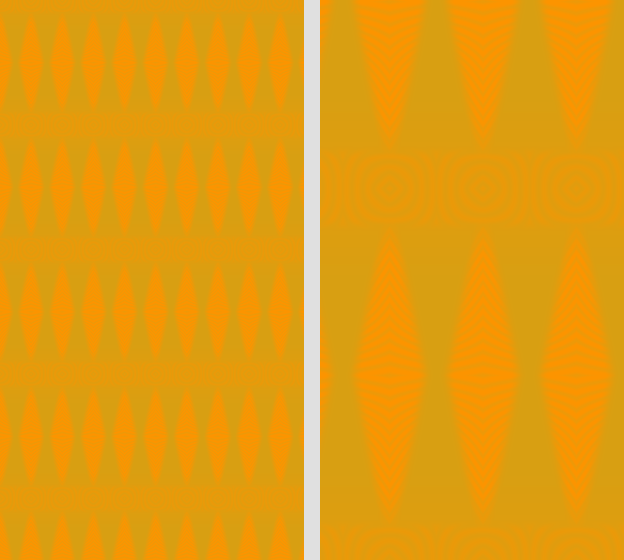
Left, the full canvas; right, a detail of the centre.
Write a WebGL 2 fragment shader that draws this pattern.

```glsl
#version 300 es
precision highp float;
// Rows of tall, soft-edged orange spindles on ochre, each filled with nested
// chevrons. Amber bands of concentric rounded rings separate the rows.
// One mirrored cell is folded over the canvas; lengths are in cell widths.

uniform vec2 u_resolution;
out vec4 fragColor;

const vec3 OCHRE  = vec3(0.846, 0.624, 0.072);
const vec3 AMBER  = vec3(0.890, 0.610, 0.050);
const vec3 ORANGE = vec3(0.990, 0.580, 0.000);

const float CELL_WIDTH   = 0.0556;  // share of the canvas height
const float ROW_HEIGHT   = 4.0;     // cell widths per row
const float ROW_OFFSET   = -0.028;  // first spindle centre above the base
const float SPINDLE_LEN  = 1.66;    // half length
const float SPINDLE_WIDE = 0.37;    // half width at the waist
const float SPINDLE_TIP  = 0.035;   // half width at the tip
const float EDGE_SOFT    = 0.06;
const float BAND_HALF    = 0.39;
const float LINE_GAP     = 0.125;   // between chevrons
const float RING_GAP     = 0.115;
const float CHEVRON_INK  = 0.62;
const float RING_INK     = 0.36;
const float TAU          = 6.2831853;

// Distance to the nearest centre of a repeating cell, folded by symmetry.
vec2 foldCell(vec2 p) {
    vec2 size = vec2(1.0, ROW_HEIGHT);
    return abs(p - size * floor(p / size + 0.5));
}

// Smooth stripes, 0 to 1, with one crest per unit of phase.
float stripes(float phase) {
    return 0.5 + 0.5 * cos(TAU * phase);
}

// Rings that turn from diamonds at the core to rounded boxes outside.
float ringRadius(vec2 q) {
    float power = mix(1.15, 2.8, smoothstep(0.05, 0.45, length(q)));
    vec2 a = pow(max(q, vec2(1e-4)), vec2(power));
    return pow(a.x + a.y, 1.0 / power);
}

void main() {
    vec2 p = gl_FragCoord.xy / (u_resolution.y * CELL_WIDTH);
    p.y -= ROW_OFFSET;
    vec2 q = foldCell(p);
    float pixel = 1.0 / (u_resolution.y * CELL_WIDTH);

    // Fine lines dissolve when a pixel can no longer hold them.
    float detail = 1.0 - smoothstep(0.3, 0.6, pixel / LINE_GAP);

    // Spindle: a straight taper with a feathered outline and a faint halo.
    float along = clamp(q.y / SPINDLE_LEN, 0.0, 1.0);
    float outline = q.x - mix(SPINDLE_WIDE, SPINDLE_TIP, along);
    float soft = EDGE_SOFT + pixel;
    float spindle = 1.0 - smoothstep(-soft, soft, outline);
    float tipFade = 1.0 - smoothstep(0.72, 1.0, along);
    float halo = 1.0 - smoothstep(0.0, 0.13, outline);

    // Chevrons: nearly level at the waist, steeper towards the tips.
    float slope = mix(0.2, 1.5, smoothstep(0.0, 0.9, q.y));
    float chevron = stripes((q.y + slope * q.x) / LINE_GAP);
    float ink = CHEVRON_INK * mix(0.5, pow(chevron, 1.5), detail);

    // Band: amber ground with rings centred between the spindle tips.
    float bandY = 0.5 * ROW_HEIGHT - q.y;
    float band = 1.0 - smoothstep(BAND_HALF - soft, BAND_HALF + soft, bandY);
    float ring = stripes(ringRadius(vec2(q.x, bandY)) / RING_GAP);
    ring = mix(0.5, ring, detail);

    // Layers from the ground up.
    float warmth = smoothstep(1.1, 0.4, bandY) * 0.45;
    vec3 color = mix(OCHRE, AMBER, max(warmth, 0.5 * halo));
    vec3 spindleColor = mix(ORANGE, AMBER, ink);
    color = mix(color, spindleColor, spindle * mix(0.35, 1.0, tipFade));
    vec3 bandColor = mix(mix(OCHRE, AMBER, 0.75), ORANGE, RING_INK * ring);
    color = mix(color, bandColor, band);

    fragColor = vec4(color, 1.0);
}
```
